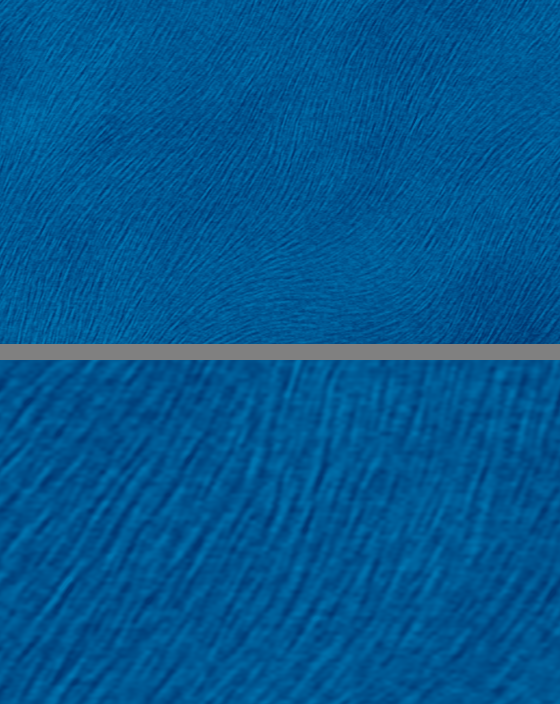
Top: the whole. Bottom: its middle third, enlarged.
Give the GLSL for this texture, as a WebGL 1 fragment shader.

```glsl
precision highp float;
// Blue brushed fabric: short wavy ridges of nap that follow a bending flow.
// Ridges are cellular noise whose cells each hold two oriented wave strokes;
// a fine horizontal weave and broad soft shading are laid over them.

#define DEEP_BLUE vec3(0.0, 0.28, 0.51)
#define LIGHT_BLUE vec3(0.0, 0.40, 0.63)
#define BASE_TONE 0.56
#define RIDGE_WIDTH 0.0195
#define FINE_WIDTH 0.0120
#define RIDGE_CONTRAST 0.36
#define WEAVE_CONTRAST 1.0
#define CLOUD_CONTRAST 0.80
#define WEAVE_SIZE vec2(0.0105, 0.0062)
#define NAP_ANGLE 1.0
#define STROKE_SHAPE vec2(1.5, 0.6)

uniform vec2 u_resolution;

const float TAU = 6.2831853;

vec3 hash3(vec2 cell) {
  vec3 h = fract(cell.xyx * vec3(0.1031, 0.1030, 0.0973));
  h += dot(h, h.yxz + 33.33);
  return fract((h.xxy + h.yzz) * h.zyx);
}

float valueNoise(vec2 p) {
  vec2 cell = floor(p);
  vec2 f = fract(p);
  f = f * f * (3.0 - 2.0 * f);
  float low = mix(hash3(cell).x, hash3(cell + vec2(1.0, 0.0)).x, f.x);
  float high = mix(hash3(cell + vec2(0.0, 1.0)).x, hash3(cell + 1.0).x, f.x);
  return mix(low, high, f.y) - 0.5;
}

// Soft elliptical spot, 1 at its centre.
float spot(vec2 p, vec2 centre, vec2 radius) {
  vec2 d = (p - centre) / radius;
  return exp(-dot(d, d));
}

// Direction of the nap: steep, swaying, and combed flat near the bottom.
float flowAngle(vec2 p) {
  float sway = 0.17 * sin(5.3 * p.x + 3.1 * p.y + 0.6)
             + 0.13 * sin(8.7 * p.y - 6.1 * p.x + 1.9);
  return NAP_ANGLE + sway - 1.0 * spot(p, vec2(1.0, 0.08), vec2(0.29, 0.22));
}

// Sum of short wave strokes scattered in cells and turned along the flow.
float ridges(vec2 p, float width, float seed) {
  float cellSize = 2.0 * width;
  vec2 home = floor(p / cellSize);
  float sum = 0.0;
  for (int y = -2; y <= 2; y++) {
    for (int x = -2; x <= 2; x++) {
      vec2 cell = home + vec2(float(x), float(y));
      for (int k = 0; k < 2; k++) {
        vec2 key = cell + seed + 57.0 * float(k);
        vec3 place = hash3(key + 11.0);
        vec3 style = hash3(key + 211.0);
        vec2 centre = (cell + place.xy) * cellSize;
        float angle = flowAngle(centre) + 0.35 * (place.z - 0.5);
        vec2 along = vec2(cos(angle), sin(angle));
        vec2 d = (p - centre) / width;
        vec2 q = vec2(dot(d, along), dot(d, vec2(-along.y, along.x)));
        vec2 e = q / STROKE_SHAPE;
        float fade = max(exp(-0.5 * dot(e, e)) - 0.03, 0.0);
        float pitch = mix(0.8, 1.25, style.x);
        sum += fade * cos(TAU * (q.y * pitch + style.y));
      }
    }
  }
  return sum;
}

// Broad light and dark areas, with darker folds to the lower right.
float clouds(vec2 p) {
  vec2 slanted = vec2(p.x * 0.8 + p.y * 0.6, p.y * 0.8 - p.x * 0.6);
  float soft = 0.65 * valueNoise(slanted * vec2(2.6, 4.2) + 20.0)
             + 0.40 * valueNoise(slanted * vec2(6.5, 10.0) + 43.0);
  float folds = 0.22 * spot(p, vec2(1.19, 0.40), vec2(0.10, 0.13))
              + 0.42 * spot(p, vec2(1.52, 0.06), vec2(0.30, 0.20));
  return soft - folds;
}

void main() {
  vec2 p = gl_FragCoord.xy / u_resolution.y;

  // Nap ridges, stronger in some patches than in others.
  float nap = 0.75 * ridges(p, RIDGE_WIDTH, 100.0)
            + 0.55 * ridges(p, FINE_WIDTH, 400.0);
  nap *= 0.95 + 0.8 * valueNoise(p * 4.0 + 70.0);

  // Fine threads lying across the cloth.
  float weave = 0.70 * valueNoise(p / WEAVE_SIZE + 300.0)
              + 0.50 * valueNoise(p / (0.6 * WEAVE_SIZE) + 500.0);

  float tone = BASE_TONE + RIDGE_CONTRAST * nap
             + WEAVE_CONTRAST * weave + CLOUD_CONTRAST * clouds(p);
  vec3 color = mix(DEEP_BLUE, LIGHT_BLUE, clamp(tone, -0.5, 1.5));
  gl_FragColor = vec4(color, 1.0);
}
```
